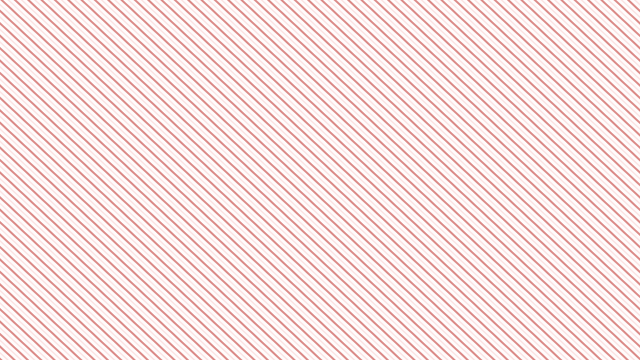
Reproduce this pattern procedurally as a Shadertoy shader.

```glsl
// Diagonal pinstripes on near-white: a bold rose line alternates with a thin blush line.
// The canvas is projected onto the stripe normal, then folded into one repeat,
// where each line is a smoothed band around its own centre.

// Coverage of a line of the given centre and width; all lengths are in repeats.
float stripe(float t, float centre, float width, float pixel) {
    float dist = abs(fract(t - centre + 0.5) - 0.5);
    return clamp((0.5 * width - dist) / pixel + 0.5, 0.0, 1.0);
}

void mainImage(out vec4 fragColor, in vec2 fragCoord) {
    vec2 p = (fragCoord - 0.5 * iResolution.xy) / iResolution.y;

    // Stripes fall to the right at 43 degrees: 48 repeats across, 29 down
    float angle = radians(43.0);
    vec2 normal = vec2(sin(angle), cos(angle));
    float t = dot(p, normal) * 39.6 + 0.4;
    float pixel = 39.6 / iResolution.y;

    // Paper, thin blush line, bold rose line
    vec3 color = vec3(1.0, 0.99, 0.99);
    color = mix(color, vec3(0.985, 0.89, 0.89), stripe(t, 0.5, 0.16, pixel));
    color = mix(color, vec3(0.86, 0.54, 0.53), stripe(t, 0.0, 0.22, pixel));

    fragColor = vec4(color, 1.0);
}
```
